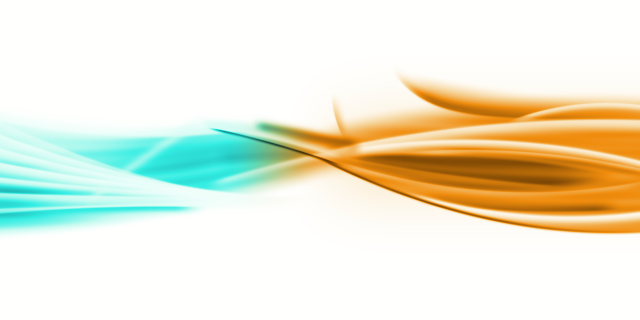
This background is drawn by a Shadertoy shader. Its source:

```glsl
// Silky cyan and orange ribbons crossing on a white ground.

// Tone ramps: each hue runs deep -> mid -> pale -> white
const vec3 CYAN_DEEP = vec3(0, .40, .43), CYAN_MID = vec3(.20, .93, .89), CYAN_PALE = vec3(.76, .98, .94);
const vec3 ORANGE_DEEP = vec3(.24, .13, 0), ORANGE_MID = vec3(.94, .55, .05), ORANGE_PALE = vec3(.96, .82, .58);
const vec3 WHITE = vec3(1, 1, .995);
const vec2 HUE_BLEND = vec2(.70, 1.02);   // x range where cyan turns orange
const float SILK_GRAIN = .26;
const int FAN_COUNT = 7;

vec2 p;            // position in canvas heights
float tone = 1.;   // 0 deep, 1 white

float hash(float n) { return fract(sin(n * 12.99) * 4375.85); }

float corner(vec2 cell, vec2 offset) {
    float angle = 6.2832 * hash(dot(cell, vec2(1, 57.3)));
    return dot(vec2(cos(angle), sin(angle)), offset);
}

float gradientNoise(vec2 q) {
    vec2 i = floor(q), f = q - i, u = f * f * (3. - 2. * f), e = vec2(1, 0);
    return mix(mix(corner(i, f), corner(i + e, f - e), u.x),
               mix(corner(i + e.yx, f - e.yx), corner(i + 1., f - 1.), u.x), u.y);
}

// Height of a parabola from ends.xy to ends.zw, bowed by bend halfway
float arc(vec4 ends, float bend) {
    float t = (p.x - ends.x) / (ends.z - ends.x);
    return mix(ends.y, ends.w, t) + 4. * bend * t * (1. - t);
}

// Smooth step up, and its reverse
float rise(float a, float b, float v) { return smoothstep(a, b, v); }
float fall(float a, float b, float v) { return 1. - smoothstep(a, b, v); }

// Bell with separate widths above and below
float fold(float d, float above, float below) {
    float w = max(d > 0. ? above : below, .8 / iResolution.y);
    return exp(-d * d / (w * w));
}

void shade(float target, float amount) { tone = mix(tone, target, clamp(amount, 0., 1.)); }

void blob(float target, float amount, vec2 center, vec2 radius) {
    vec2 q = (p - center) / radius;
    shade(target, amount * exp(-dot(q, q)));
}

// Curved fold that fades at both ends
void ribbon(float target, float amount, vec4 ends, float bend, float above, float below) {
    float t = (p.x - ends.x) / (ends.z - ends.x);
    shade(target, amount * rise(0., .15, t) * fall(.85, 1., t) * fold(p.y - arc(ends, bend), above, below));
}

vec3 ramp(vec3 deep, vec3 mid, vec3 pale) {
    vec3 c = mix(deep, mid, clamp((tone - .1) / .5, 0., 1.));
    c = mix(c, pale, clamp((tone - .6) / .22, 0., 1.));
    return mix(c, WHITE, clamp((tone - .82) / .18, 0., 1.));
}

void mainImage(out vec4 fragColor, in vec2 fragCoord) {
    p = fragCoord / iResolution.y;
    p.x += 1. - .5 * iResolution.x / iResolution.y;
    float x = p.x, y = p.y;

    // Halo around the warm side
    shade(.86, .6 * fold(y - .5, .17, .15) * rise(.85, 1.25, x));

    // Left body
    float leftTop = x < .7 ? arc(vec4(0, .635, .7, .615), -.035) : arc(vec4(.7, .615, 1.08, .56), .012);
    float leftBottom = arc(vec4(0, .263, 1.05, .46), -.03);
    float left = rise(-.02, .07, y - leftBottom) * fall(-.04, .02, y - leftTop) * fall(.92, 1.1, x);
    shade(mix(.65, .84, rise(.42, .6, y) * fall(.3, .65, x)), left);
    blob(.53, .8 * left, vec2(.55, .49), vec2(.22, .08));
    blob(.2, .8 * left, vec2(0, .375), vec2(.16, .035));
    blob(.5, .7 * left, vec2(.1, .3), vec2(.4, .025));

    // Fan of pale streaks gathering towards the centre
    for (int i = 0; i < FAN_COUNT; i++) {
        float n = float(i), k = n / float(FAN_COUNT - 1);
        vec4 ends = vec4(-.2, mix(.72, .34, k), mix(.72, 1., k), .385);
        ribbon(.96, .45 + .4 * hash(n), ends, mix(-.045, -.005, k), .005, .012 + .02 * hash(n + 2.));
    }
    ribbon(.96, .7, vec4(-.2, .68, .85, .61), -.06, .03, .008);
    ribbon(.9, .5, vec4(.26, .36, .64, .63), .01, .02, .02);
    ribbon(.4, .6, vec4(-.1, .32, .65, .35), .012, .004, .015);

    // Right body
    float rightBottom = arc(vec4(1, .505, 2, .276), -.068);
    float rightTop = arc(vec4(1, .555, 2, .65), .035);
    float right = rise(-.012, .012, y - rightBottom) * rise(.96, 1.1, x) * fall(-.03, .065, y - rightTop);
    shade(.61, right);

    // Plume above it, with a thin tail on its left
    float plumeEdge = .632 + .134 * exp(-9. * (x - 1.237));
    float plumeTop = arc(vec4(1.237, .766, 2, .66), -.015);
    float plumeStart = rise(1.22, 1.36, x);
    shade(.58, .95 * plumeStart * rise(-.006, .012, y - plumeEdge) * fall(-.075, .025, y - plumeTop));
    shade(.34, .75 * plumeStart * fold(y - plumeEdge, .022, .006) * fall(1.5, 2.1, x));
    ribbon(.95, .8, vec4(1.58, .615, 2.2, .62), .058, .004, .014);
    float tailX = 1.04 + 1.7 * (.714 - y) * (.714 - y);
    shade(.6, .6 * fold(x - tailX, .018, .004) * rise(.55, .6, y) * fall(.6, .72, y));

    // Dark lens between the warm folds
    float lensTop = arc(vec4(1.04, .51, 2, .44), .038);
    float lensBottom = arc(vec4(1.02, .51, 1.95, .44), -.075);
    float lens = rise(-.004, .03, y - lensBottom) * fall(-.012, .005, y - lensTop);
    shade(.31, .9 * lens * rise(1.03, 1.15, x) * fall(1.7, 2., x));
    ribbon(.6, .7, vec4(1, .52, 1.8, .41), -.015, .006, .02);
    ribbon(.74, .8, vec4(.98, .52, 2.1, .45), -.085, .004, .012);
    ribbon(.34, .8, vec4(1.3, .37, 1.95, .35), -.015, .02, .006);

    // Bright warm folds
    ribbon(.93, .9, vec4(.93, .505, 2.3, .6), .06, .006, .028);
    ribbon(.35, .7, vec4(1.35, .53, 2.3, .39), .035, .01, .016);
    ribbon(.96, .9, vec4(.98, .51, 2.25, .42), .088, .006, .016);
    ribbon(.82, .7, vec4(1.25, .52, 2.2, .42), .045, .004, .012);
    ribbon(.98, .95, vec4(1.22, .41, 2.25, .38), -.075, .008, .022);

    // Crossing at the centre
    ribbon(.32, .75, vec4(.78, .61, 1.14, .54), 0., .018, .025);
    ribbon(.45, .55, vec4(.66, .50, 1.12, .51), 0., .035, .035);
    ribbon(.85, .75, vec4(.64, .42, 1.15, .55), .005, .008, .018);
    ribbon(.88, .85, vec4(.60, .62, 1.08, .505), .01, .017, .008);
    ribbon(.12, .85, vec4(.64, .602, 1.08, .478), .009, .003, .005);
    shade(.2, .8 * rise(.98, 1.04, x) * fall(1.35, 2.4, x) * fold(y - rightBottom, .006, .004));

    // Silk grain along the flow, then colour
    float flow = y - .5 * mix(leftTop + leftBottom, rightTop + rightBottom, rise(.9, 1.1, x));
    tone += SILK_GRAIN * max(left, right) * (1. - tone) * gradientNoise(vec2(2. * x, 38. * flow));
    vec3 cool = ramp(CYAN_DEEP, CYAN_MID, CYAN_PALE);
    vec3 warm = ramp(ORANGE_DEEP, ORANGE_MID, ORANGE_PALE);
    fragColor = vec4(mix(cool, warm, rise(HUE_BLEND.x, HUE_BLEND.y, x)), 1);
}
```
